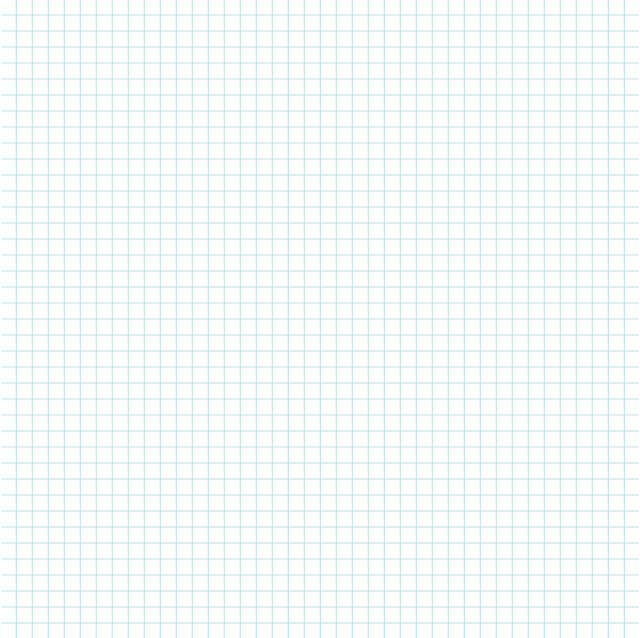
A Shadertoy shader for this pattern:

```glsl
// Graph paper: a fine pale teal square grid on near-white, centred on the sheet.

float hash(float n) {
    return fract(sin(n * 12.9898) * 43758.5453);
}

// Share of a pixel covered by the nearest rule; x is measured in cells
float ruleCoverage(float x, float pixel) {
    float halfWidth = 0.026;
    float d = abs(x - round(x));
    float overlap = min(d + 0.5 * pixel, halfWidth) - max(d - 0.5 * pixel, -halfWidth);
    return clamp(overlap / pixel, 0.0, 1.0);
}

// Slight change of ink strength from one rule to the next
float inkStrength(float x, float seed) {
    return mix(0.9, 1.04, hash(round(x) + seed));
}

void mainImage(out vec4 fragColor, in vec2 fragCoord) {
    // Forty cells span the width, with a rule through the centre
    float pixel = 40.0 / iResolution.x;
    vec2 cell = (fragCoord - 0.5 * iResolution.xy) * pixel - vec2(0.015, 0.0);

    // Rules stop just short of the left and right edges
    float sheet = clamp((19.92 - abs(cell.x)) / pixel + 0.5, 0.0, 1.0);
    float vertical = ruleCoverage(cell.x, pixel) * inkStrength(cell.x, 71.0) * sheet;
    float horizontal = ruleCoverage(cell.y, pixel) * inkStrength(cell.y, 137.0) * sheet;

    // Horizontal rules are a touch bluer than vertical ones
    vec3 color = vec3(0.995, 1.0, 1.0);
    color = mix(color, vec3(0.68, 0.86, 0.89), horizontal);
    color = mix(color, vec3(0.66, 0.86, 0.86), vertical);
    fragColor = vec4(color, 1.0);
}
```
